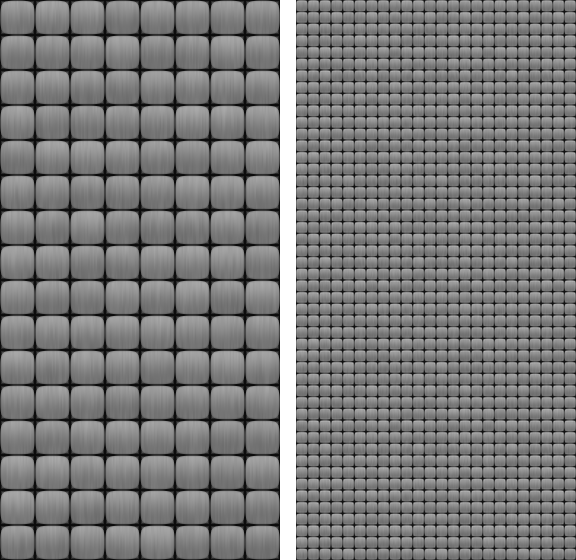
Left, the tile; right, the same tile 3 across and 3 down.
Reproduce this pattern procedurally as a Shadertoy shader.

```glsl
// Grid of bulging brushed-metal pillows, lit from above, with dark star-shaped gaps.

const vec2 CELLS = vec2(8.0, 16.0);        // repeats across and down
const vec2 STREAKS = vec2(192.0, 32.0);    // brushing cells across and down
const vec2 SEAM = vec2(0.012, 0.018);      // half widths of the seams, in cells
const float BOW = 0.09;                    // inset of the pillow at its corners
const float CORNER = 0.08;                 // corner radius

float hash(vec2 p) {
    vec3 q = fract(vec3(p.xyx) * 0.1031);
    q += dot(q, q.yzx + 33.33);
    return fract((q.x + q.y) * q.z);
}

// Value noise that wraps after a whole number of lattice cells
float wrapNoise(vec2 p, vec2 period) {
    vec2 i = floor(p);
    vec2 f = fract(p);
    f = f * f * (3.0 - 2.0 * f);
    vec2 a = mod(i, period);
    vec2 b = mod(i + 1.0, period);
    float low = mix(hash(a), hash(vec2(b.x, a.y)), f.x);
    float high = mix(hash(vec2(a.x, b.y)), hash(b), f.x);
    return mix(low, high, f.y);
}

// Approximate inside distance to a square with bowed sides, positive inside
float pillowDepth(vec2 p, vec2 seam, float bow, float radius) {
    vec2 along = 2.0 * abs(p.yx);
    vec2 depth = 0.5 - abs(p) - seam - bow * along * along * along;
    vec2 inner = radius - depth;
    return radius - length(max(inner, 0.0)) - min(max(inner.x, inner.y), 0.0);
}

// Vertical light falloff, shifted a little for each pillow
float pillowTone(vec2 p, float variation) {
    float height = p.y + 0.5 + 0.16 * (variation - 0.5);
    float tone = mix(0.455, 0.635, smoothstep(0.15, 1.05, height));
    return tone - 0.05 * p.x * p.x + 0.015 * (variation - 0.5);
}

// Black along the seams, rising to grey beside the pillow
float gapTone(vec2 p) {
    vec2 edge = 0.5 - abs(p);
    return mix(0.03, 0.36, smoothstep(0.0, 0.1, min(edge.x, edge.y)));
}

void mainImage(out vec4 fragColor, in vec2 fragCoord) {
    vec2 uv = fragCoord / iResolution.xy;
    vec2 grid = uv * CELLS;
    vec2 id = mod(floor(grid), CELLS);
    vec2 p = fract(grid) - 0.5;
    vec2 pixel = CELLS / iResolution.xy;
    float blur = max(max(pixel.x, pixel.y), 0.02);

    // Fine vertical brushing over broader soft streaks
    float fine = wrapNoise(uv * STREAKS, STREAKS) - 0.5;
    vec2 broadPeriod = vec2(64.0, 16.0);
    float broad = wrapNoise(uv * broadPeriod, broadPeriod) - 0.5;
    float metal = pillowTone(p, hash(id + 17.0)) + 0.045 * fine + 0.025 * broad;

    // Pillow over the gap, with a soft shaded rim
    float depth = pillowDepth(p, SEAM, BOW, CORNER);
    float cover = clamp(depth / blur + 0.5, 0.0, 1.0);
    metal *= mix(0.88, 1.0, smoothstep(0.0, 0.06, depth));
    float tone = mix(gapTone(p), metal, cover);

    fragColor = vec4(vec3(tone), 1.0);
}
```
